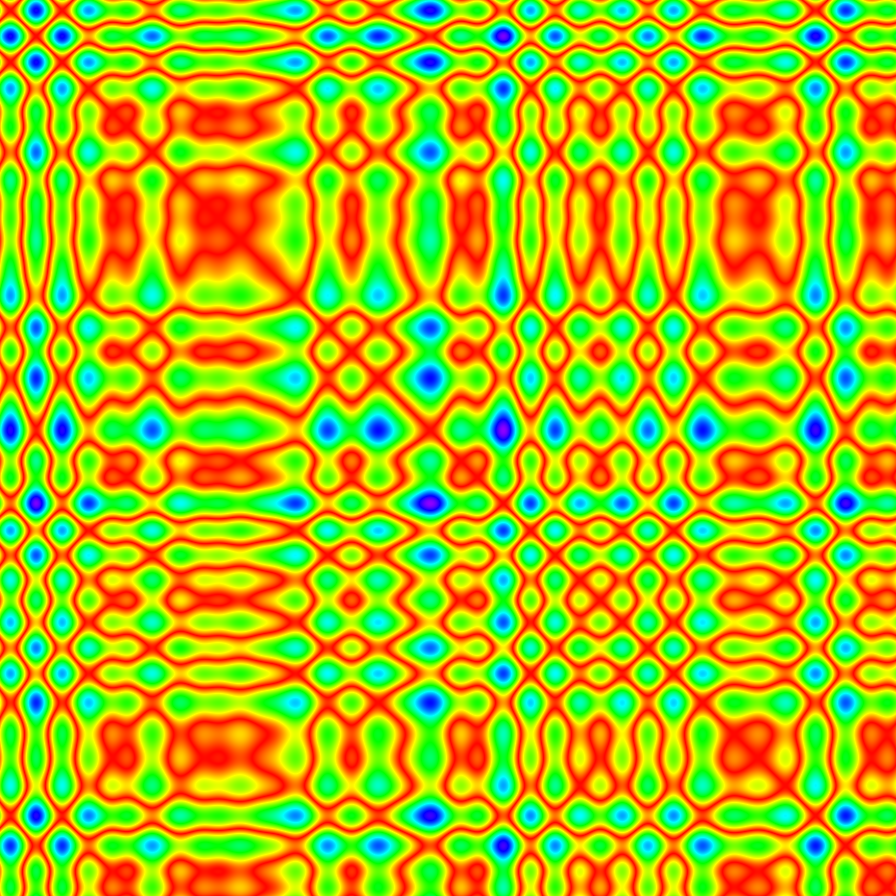
A three.js fragment shader for this pattern:

```glsl
varying vec2 vUv;

// Irregular one-dimensional wave: sines with uneven frequencies and phases
float profile(float t) {
  float sum = 0.0;
  for (int i = 0; i < 8; i++) {
    float k = float(i);
    float cycles = 4.0 + 2.4 * k + 0.9 * sin(5.0 * k + 1.0);
    float phase = 6.2832 * fract(sin(k * 12.99 + 4.1) * 437.58);
    sum += sin(6.2832 * cycles * t + phase);
  }
  return 0.085 * sum;
}

// Fully saturated colour wheel, 0 = red
vec3 hueToRgb(float hue) {
  return clamp(abs(mod(hue * 6.0 + vec3(0.0, 4.0, 2.0), 6.0) - 3.0) - 1.0, 0.0, 1.0);
}

void main() {
  // The same profile runs rightward and downward; equal values meet in red
  float difference = profile(vUv.x) - profile(1.0 - vUv.y);

  // Slightly rounded absolute value keeps the red ridges smooth
  float hue = min(sqrt(difference * difference + 0.00002), 0.8);
  gl_FragColor = vec4(hueToRgb(hue), 1.0);
}
```
